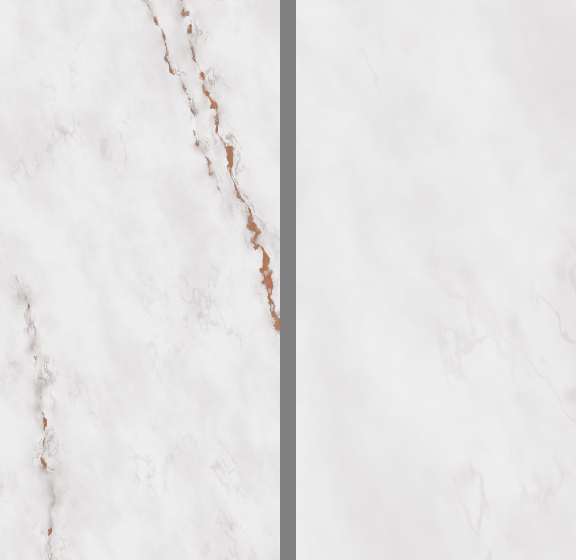
Left: the whole. Right: its middle third, enlarged.
This texture is drawn by a WebGL 2 fragment shader. Its source:

```glsl
#version 300 es
precision highp float;

uniform vec2 u_resolution;
out vec4 fragColor;

const vec3 STONE = vec3(0.934, 0.929, 0.935);
const vec3 STAIN = vec3(0.825, 0.812, 0.808);
const vec3 ASH = vec3(0.660, 0.610, 0.580);
const vec3 UMBER = vec3(0.500, 0.410, 0.370);
const vec3 COPPER = vec3(0.690, 0.475, 0.370);

vec2 cellGradient(vec2 cell) {
    float angle = 6.2832 * fract(sin(dot(cell, vec2(127.1, 311.7))) * 43758.5);
    return vec2(cos(angle), sin(angle));
}

float gradientNoise(vec2 p) {
    vec2 i = floor(p), f = p - i;
    vec2 u = f * f * f * (f * (f * 6.0 - 15.0) + 10.0);
    vec2 e = vec2(1.0, 0.0);
    float low = mix(dot(cellGradient(i), f),
                    dot(cellGradient(i + e.xy), f - e.xy), u.x);
    float high = mix(dot(cellGradient(i + e.yx), f - e.yx),
                     dot(cellGradient(i + e.xx), f - e.xx), u.x);
    return mix(low, high, u.y);
}

float fbm(vec2 p, int octaves) {
    float sum = 0.0, amplitude = 0.5;
    for (int i = 0; i < octaves; i++) {
        sum += amplitude * gradientNoise(p);
        p = mat2(1.6, 1.2, -1.2, 1.6) * p + vec2(17.3, 9.1);
        amplitude *= 0.5;
    }
    return sum;
}

float bump(float x, float center, float width) {
    float z = (x - center) / width;
    return exp(-z * z);
}

float ridge(float value, float width) {
    return 1.0 - smoothstep(0.0, width, abs(value));
}

// Mottled stone with small, upright, blurred smudges
vec3 marble(vec2 p) {
    vec2 leaning = vec2(p.x + 0.25 * p.y, p.y);
    vec2 warped = leaning + 0.04 * vec2(fbm(p * 7.0, 4), fbm(p * 7.0 + 31.0, 4));
    float cloud = fbm(warped * vec2(6.0, 3.2) + 4.7, 6);
    float mottle = fbm(warped * vec2(19.0, 12.0) + 9.2, 5);
    vec3 color = mix(STONE, STAIN, 0.45 * smoothstep(-0.25, 0.45, cloud + 0.35 * mottle));

    float patches = fbm(p * vec2(5.0, 3.4) + 12.4, 4)
        + 0.25 * bump(p.x, 0.08, 0.09) * bump(p.y, 1.42, 0.22)
        + 0.12 * bump(p.x, 0.68, 0.14) * bump(p.y, 0.75, 0.35);
    float smudge = smoothstep(0.02, 0.36, fbm(warped * vec2(17.0, 10.0) + 53.0, 5));
    float wisp = ridge(fbm(warped * vec2(15.0, 8.0) + 71.0, 5), 0.06);
    float presence = smoothstep(0.04, 0.32, patches);
    color = mix(color, ASH, presence * (0.26 * smudge + 0.17 * wisp));
    return color + 0.014 * fbm(p * 45.0, 3);
}

// Warm halo, broken filaments, brown rim and crumbling copper core
vec3 paintVein(vec3 color, vec2 p, float offset, float halfWidth,
               float halo, float strength, float pixel) {
    float grain = fbm(p * vec2(22.0, 13.0) + 2.6, 5);
    float shade = exp(-abs(offset) / halo) * (0.5 + 2.2 * grain);
    color = mix(color, ASH, 0.62 * strength * clamp(shade, 0.0, 1.0));

    vec2 along = vec2(offset * 38.0, p.y * 8.0);
    float filament = ridge(fbm(along + 23.0, 5), 0.07) * bump(offset, 0.01, 1.6 * halo);
    filament *= smoothstep(-0.15, 0.25, gradientNoise(p * 9.0 + 6.0));
    color = mix(color, ASH, 0.6 * strength * filament);

    float border = abs(offset) - halfWidth + 0.028 * fbm(p * 26.0, 5);
    float rim = ridge(border, 0.003 + pixel) * smoothstep(-0.25, 0.35, gradientNoise(p * 17.0));
    color = mix(color, UMBER, 0.62 * strength * rim);

    float edge = 0.001 + 0.6 * pixel;
    float core = strength * (1.0 - smoothstep(-edge, edge, border));
    float flecks = smoothstep(0.08, 0.2, fbm(p * vec2(38.0, 24.0), 4));
    vec3 metal = COPPER * (1.0 + 0.22 * fbm(p * 34.0, 3));
    return mix(color, metal, core * (1.0 - 0.7 * flecks));
}

void main() {
    vec2 p = gl_FragCoord.xy / u_resolution.x;
    float pixel = 1.0 / u_resolution.x;
    float y = p.y;
    vec3 color = marble(p);
    float wobble = 0.075 * fbm(p * vec2(8.0, 7.0), 5) + 0.025 * fbm(p * 21.0 + 40.0, 4);

    // Broad copper vein falling to the right edge
    float drop = 2.0 - y;
    float broadWidth = 0.001 + 0.005 * bump(y, 1.60, 0.15) + 0.009 * bump(y, 1.40, 0.06)
        + 0.003 * bump(y, 1.18, 0.08) + 0.014 * bump(y, 1.02, 0.08)
        + 0.006 * bump(y, 0.85, 0.08);
    float broad = p.x - (0.64 + 0.31 * drop) + wobble;
    color = paintVein(color, p, broad, broadWidth, 0.026, 1.0, pixel);

    // Slender companion, coppery only near its top
    float slender = p.x - (0.508 + 0.52 * drop - 0.2 * drop * drop) + 0.8 * wobble;
    float slenderWidth = -0.003 + 0.006 * bump(y, 1.80, 0.09);
    float slenderFade = smoothstep(1.18, 1.45, y);
    color = paintVein(color, p, slender, slenderWidth, 0.014, slenderFade, pixel);

    // Smoky vein at the lower left with small copper islands
    float fall = 1.02 - y;
    float smoky = p.x - (0.06 + fall * (0.32 + fall * (0.14 * fall - 0.33))) + wobble;
    float islands = 0.6 * bump(y, 0.72, 0.025) + bump(y, 0.49, 0.03)
        + bump(y, 0.36, 0.04) + 0.8 * bump(y, 0.10, 0.02);
    float smokyFade = 1.0 - smoothstep(0.90, 1.05, y);
    color = paintVein(color, p, smoky, -0.005 + 0.011 * islands, 0.027, smokyFade, pixel);

    fragColor = vec4(clamp(color, 0.0, 1.0), 1.0);
}
```
